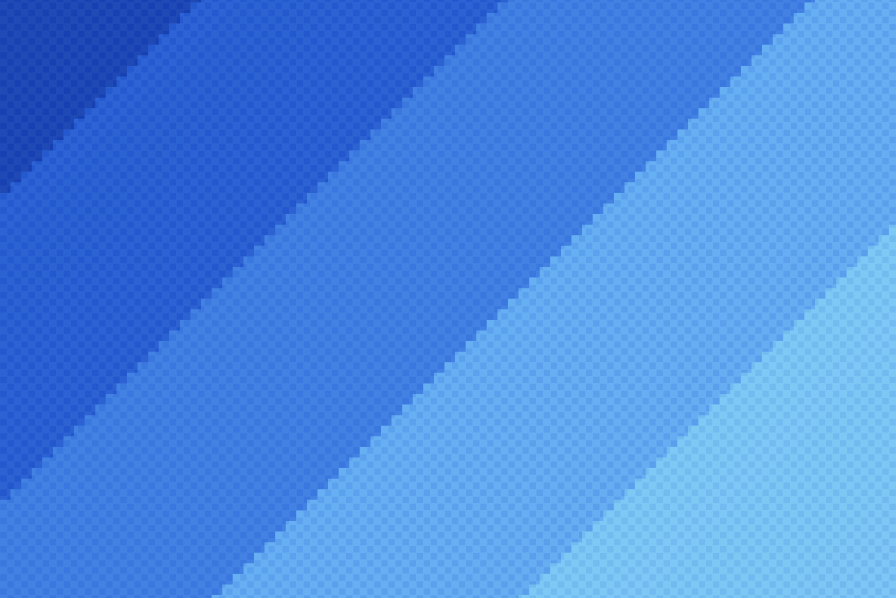
Write a Shadertoy shader that draws this background.

```glsl
// Diagonal stepped bands of blue, dark to light, under a weave of small squares.

const float STAIR_CELL = 2.0 / 113.0;              // step of the band edges, in canvas heights
const float WEAVE_CELL = STAIR_CELL * 2.0 / 3.0;   // spacing of the weave squares
const float SQUARE_SIZE = 0.9;                     // dark square side, in weave cells
const float GRID_SHIFT = 0.004;                    // downward offset of the grid
const float FIRST_EDGE = 18.5 * STAIR_CELL;        // diagonal distance from top left
const float BAND_WIDTH = 29.0 * STAIR_CELL;
const vec3 WEAVE_TINT = vec3(0.038, 0.047, 0.022);
const vec3 FALLOFF_TINT = vec3(0.004, 0.007, 0.005);
const int SAMPLES = 4;

// Base colour of each band, counted from the top left corner
vec3 bandColor(float band) {
    if (band < 0.5) return vec3(0.112, 0.278, 0.710);
    if (band < 1.5) return vec3(0.160, 0.370, 0.820);
    if (band < 2.5) return vec3(0.250, 0.492, 0.882);
    if (band < 3.5) return vec3(0.386, 0.660, 0.942);
    return vec3(0.474, 0.759, 0.952);
}

// Distance along the diagonal, snapped to square cells
float steppedDiagonal(vec2 p, float cell) {
    vec2 center = (floor(p / cell) + 0.5) * cell;
    return center.x + center.y;
}

// 1 inside the dark squares, set on every other cell
float darkSquares(vec2 p, float cell, float size) {
    vec2 id = floor(p / cell);
    vec2 fromCenter = abs(fract(p / cell) - 0.5);
    float inside = step(max(fromCenter.x, fromCenter.y), 0.5 * size);
    return inside * mod(id.x + id.y, 2.0);
}

// Colour at a point measured from the top left corner
vec3 weave(vec2 p) {
    float diagonal = steppedDiagonal(p, STAIR_CELL);
    float position = (diagonal - FIRST_EDGE) / BAND_WIDTH + 1.0;
    float band = clamp(floor(position), 0.0, 4.0);
    float along = clamp(position - band, 0.0, 1.0);

    // The middle band stays flat, the others darken slightly across
    float falloff = (0.5 - along) * min(abs(band - 2.0), 1.0);
    vec3 color = bandColor(band) + FALLOFF_TINT * falloff;

    // Keep the mean colour while the squares darken it, more so in light bands
    float coverage = 0.5 * SQUARE_SIZE * SQUARE_SIZE;
    float strength = mix(0.85, 1.15, smoothstep(1.5, 3.0, band));
    float shade = coverage - darkSquares(p, WEAVE_CELL, SQUARE_SIZE);
    return color + WEAVE_TINT * strength * shade;
}

void mainImage(out vec4 fragColor, in vec2 fragCoord) {
    // Average a small grid of samples to smooth the cell edges
    vec3 sum = vec3(0.0);
    for (int y = 0; y < SAMPLES; y++) {
        for (int x = 0; x < SAMPLES; x++) {
            vec2 offset = (vec2(x, y) + 0.5) / float(SAMPLES) - 0.5;
            vec2 p = (fragCoord + offset) / iResolution.y;
            sum += weave(vec2(p.x, 1.0 - p.y - GRID_SHIFT));
        }
    }
    fragColor = vec4(sum / float(SAMPLES * SAMPLES), 1.0);
}
```
